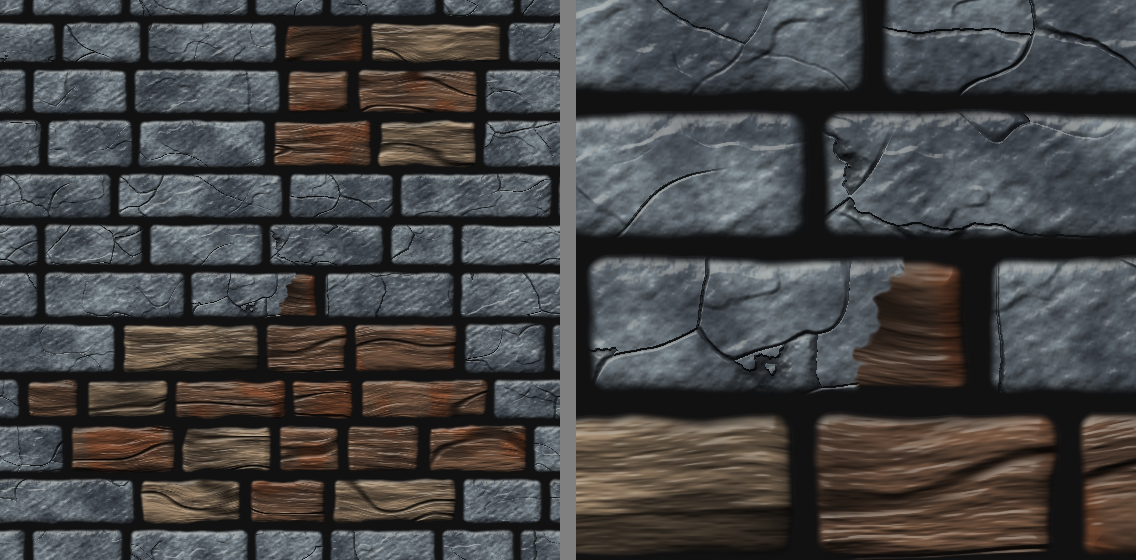
Left, the full canvas; right, a detail of the centre.
Give the GLSL for this texture, as a Shadertoy shader.

```glsl
const float ROWS = 11.0;
const float ROW_SHIFT = 0.031;
const float BRICKS[11] = float[](6., 5., 6., 6., 5., 4., 5., 4., 5., 5., 5.);
const float STAGGER[11] = float[](.08, .02, .13, .01, .22, .10, .06, .26, .24, .07, .06);

const vec3 GAP = vec3(0.065, 0.066, 0.07);
const vec3 STONE_DARK = vec3(0.24, 0.265, 0.295);
const vec3 STONE_LIGHT = vec3(0.44, 0.48, 0.505);
const vec3 BROWN_DARK = vec3(0.27, 0.205, 0.165);
const vec3 BROWN_LIGHT = vec3(0.46, 0.34, 0.26);
const vec3 TAN_DARK = vec3(0.29, 0.245, 0.20);
const vec3 TAN_LIGHT = vec3(0.59, 0.50, 0.40);
const vec3 GLINT = vec3(0.74, 0.73, 0.70);

struct Brick { vec2 local; vec2 extent; vec2 centre; vec2 id; };

float hash(vec2 p) {
    return fract(sin(dot(p, vec2(127.1, 311.7))) * 43758.5453);
}

float noise(vec2 p) {
    vec2 i = floor(p), f = fract(p);
    f = f * f * (3.0 - 2.0 * f);
    return mix(mix(hash(i), hash(i + vec2(1, 0)), f.x),
               mix(hash(i + vec2(0, 1)), hash(i + vec2(1, 1)), f.x), f.y);
}

float fbm(vec2 p) {
    float sum = 0.0, amp = 0.533;
    for (int i = 0; i < 4; i++) {
        sum += amp * noise(p);
        p = p * 2.03 + 7.1;
        amp *= 0.5;
    }
    return sum;
}

// Distance to the nearest cell border, and a random value of the cell
vec2 cells(vec2 p) {
    vec2 base = floor(p);
    float near = 9.0, next = 9.0, id = 0.0;
    for (int y = -1; y <= 1; y++)
    for (int x = -1; x <= 1; x++) {
        vec2 c = base + vec2(x, y);
        float d = length(c + vec2(hash(c), hash(c + 31.7)) - p);
        if (d < near) { next = near; near = d; id = hash(c + 5.3); }
        else next = min(next, d);
    }
    return vec2(next - near, id);
}

float joint(float i, float count, float seed, float jitter) {
    return i + jitter * (hash(vec2(mod(i, count), seed)) - 0.5);
}

// Lower joint, upper joint and wrapped index of the interval around x
vec3 interval(float x, float count, float seed, float jitter) {
    float i = floor(x);
    if (x < joint(i, count, seed, jitter)) i -= 1.0;
    else if (x >= joint(i + 1.0, count, seed, jitter)) i += 1.0;
    return vec3(joint(i, count, seed, jitter), joint(i + 1.0, count, seed, jitter), mod(i, count));
}

Brick findBrick(vec2 uv) {
    vec3 row = interval((uv.y + ROW_SHIFT) * ROWS, ROWS, 41.0, 0.1);
    int r = int(row.z + 0.5) % 11;
    vec3 col = interval((uv.x - STAGGER[r]) * BRICKS[r], BRICKS[r], row.z + 2.0, 0.5);
    vec2 lo = vec2(col.x / BRICKS[r] + STAGGER[r], row.x / ROWS - ROW_SHIFT);
    vec2 hi = vec2(col.y / BRICKS[r] + STAGGER[r], row.y / ROWS - ROW_SHIFT);
    vec2 mid = 0.5 * (lo + hi);
    vec2 centre = vec2(fract(mid.x), (row.z + 0.5) / ROWS - ROW_SHIFT);
    return Brick(uv - mid, 0.5 * (hi - lo), centre, vec2(col.z, row.z));
}

// Wooden blocks gather in two patches; one block is half stone, half wood
float woodMask(Brick b, vec2 p) {
    float lower = length((b.centre - vec2(0.52, 0.26)) / vec2(0.43, 0.19));
    float upper = length((b.centre - vec2(0.65, 0.87)) / vec2(0.25, 0.16));
    float whole = step(min(lower, upper) + 0.2 * (hash(b.id + 3.7) - 0.5), 1.0);
    float split = step(length((b.centre - vec2(0.475, 0.469)) / vec2(0.12, 0.03)), 1.0);
    float part = smoothstep(-0.002, 0.002, b.local.x - 0.4 * b.extent.x + 0.09 * (fbm(p * 22.0) - 0.5));
    return mix(whole, part, split);
}

float insideDepth(vec2 local, vec2 extent, vec2 p, float wood) {
    float radius = 0.015;
    vec2 q = abs(local) - extent + 0.002 + radius;
    float d = length(max(q, 0.0)) + min(max(q.x, q.y), 0.0) - radius;
    return -d - mix(0.004, 0.008, wood) * noise(p * 24.0) - 0.002 * noise(p * 75.0);
}

// Height and cavity of flaked slate
vec2 slate(vec2 p) {
    vec2 warp = vec2(noise(p * 18.0), noise(p * 18.0 + 40.0));
    vec2 flake = cells(p * vec2(9.0, 13.0) + 0.9 * warp + 0.07 * fbm(p * 70.0));
    float strength = smoothstep(0.3, 0.8, flake.y) * smoothstep(0.3, 0.6, noise(p * 13.0 + 9.0));
    float open = mix(1.0, smoothstep(0.0, 0.07, flake.x), strength);
    float ledge = smoothstep(0.48, 0.51, fbm(p * vec2(9.0, 13.0) + 3.0));
    float scratch = noise(mat2(0.85, -0.5, 0.5, 0.85) * p * vec2(50.0, 190.0));
    float height = 0.0022 * open + 0.0016 * ledge + 0.0033 * fbm(p * 75.0) + 0.0013 * scratch;
    return vec2(height, open);
}

// Height and cavity of weathered wood
vec2 timber(vec2 p) {
    float bend = 1.5 * noise(p * vec2(11.0, 16.0));
    float grain = fbm(vec2(p.x * 14.0, p.y * 105.0 + bend * 2.0));
    float ridge = abs(noise(vec2(p.x * 5.0, p.y * 28.0 + bend)) - 0.5);
    float open = smoothstep(0.0, 0.08, ridge);
    return vec2(0.0052 * grain + 0.0030 * open, open * (0.55 + 0.45 * smoothstep(0.25, 0.5, grain)));
}

vec2 surface(vec2 local, vec2 extent, vec2 seed, float wood) {
    vec2 p = local + seed;
    float t = 1.0 - clamp(insideDepth(local, extent, p, wood) / 0.015, 0.0, 1.0);
    return vec2(0.010 * sqrt(1.0 - 0.98 * t * t), 0.0) + mix(slate(p), timber(p), wood);
}

void mainImage(out vec4 fragColor, in vec2 fragCoord) {
    vec2 uv = fragCoord / iResolution.xy;
    Brick b = findBrick(uv);
    vec2 seed = 20.0 * vec2(hash(b.id + 1.3), hash(b.id + 8.9));
    vec2 p = b.local + seed;
    float wood = woodMask(b, p);

    // Relief lighting from the upper left
    vec2 e = vec2(0.0011, 0.0);
    vec2 s = surface(b.local, b.extent, seed, wood);
    vec2 slope = vec2(surface(b.local + e.xy, b.extent, seed, wood).x,
                      surface(b.local + e.yx, b.extent, seed, wood).x) - s.x;
    vec3 normal = normalize(vec3(-slope / e.x, 1.0));
    vec3 light = normalize(vec3(-0.3, 0.6, 0.75));
    float diffuse = max(dot(normal, light), 0.0) / light.z;

    // Material colours
    float tint = hash(b.id + 6.1);
    vec3 stone = mix(STONE_DARK, STONE_LIGHT, smoothstep(0.2, 0.75, fbm(p * 24.0)));
    stone *= (0.94 + 0.12 * tint) * (0.86 + 0.28 * noise(p * 230.0));
    float grain = smoothstep(0.2, 0.8, fbm(vec2(p.x * 14.0, p.y * 90.0)));
    vec3 brown = mix(BROWN_DARK, BROWN_LIGHT, grain);
    brown *= mix(vec3(1.0), vec3(1.1, 0.9, 0.77), smoothstep(0.5, 0.75, noise(p * 20.0)));
    vec3 plank = mix(brown, mix(TAN_DARK, TAN_LIGHT, grain), step(0.45, tint));
    vec3 color = mix(stone, plank, wood) * (0.22 + 0.78 * diffuse);

    // Dark cracks, worn bright edges and shadowed gaps
    color *= mix(0.45, 1.0, s.y);
    color = mix(color, GLINT, 0.5 * smoothstep(1.12, 1.32, diffuse) * s.y);
    float inside = insideDepth(b.local, b.extent, p, wood);
    color = mix(GAP, color, smoothstep(-0.001, 0.006, inside));
    fragColor = vec4(color, 1.0);
}
```
